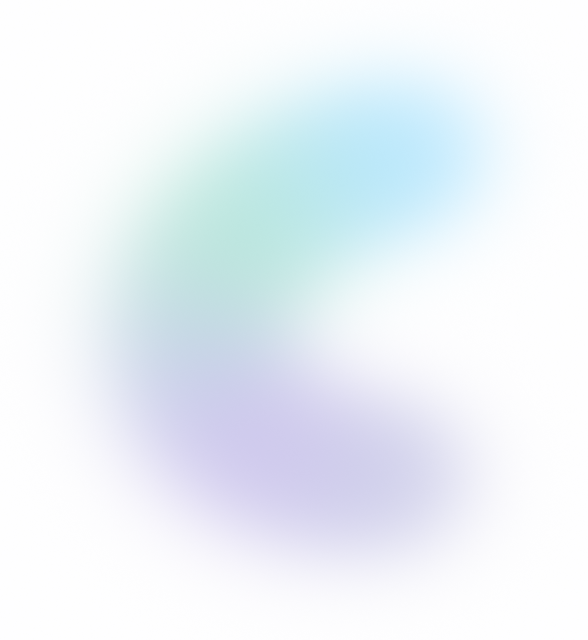
Write a Shadertoy shader that draws this background.

```glsl
// Soft crescent of blue, mint and lavender light glowing on near-white.

#define PAPER      vec3(0.996, 0.996, 0.998)
#define SKY        vec3(0.690, 0.895, 0.995)
#define MINT       vec3(0.700, 0.895, 0.840)
#define LAVENDER   vec3(0.790, 0.755, 0.925)
#define MIST       vec3(0.785, 0.790, 0.905)
#define ASPECT     0.918
#define TIP_BLUR   0.076
#define BELLY_BLUR 0.016
#define STRENGTH   2.0
#define STEPS      48
#define GRAIN      0.004

const float PI = 3.14159;

float hash(vec2 p) {
    return fract(sin(dot(p, vec2(12.9898, 78.233))) * 43758.5453);
}

// Cubic curve from the upper right tip, round the left, to the lower tip
vec2 crescent(float t) {
    const vec2 a = vec2(0.690, 0.766);
    const vec2 b = vec2(0.176, 0.717);
    const vec2 c = vec2(0.176, 0.207);
    const vec2 d = vec2(0.664, 0.260);
    float s = 1.0 - t;
    return s * s * s * a + 3.0 * s * s * t * b + 3.0 * s * t * t * c + t * t * t * d;
}

// Hue along the curve
vec3 crescentColor(float t) {
    vec3 color = mix(SKY, MINT, smoothstep(0.05, 0.28, t));
    color = mix(color, LAVENDER, smoothstep(0.34, 0.66, t));
    return mix(color, MIST, smoothstep(0.72, 1.0, t));
}

void mainImage(out vec4 fragColor, in vec2 fragCoord) {
    vec2 p = fragCoord / iResolution.xy * vec2(ASPECT, 1.0);

    // Gather Gaussian light along the curve, weighted by segment length
    vec3 light = vec3(0.0);
    float density = 0.0;
    vec2 previous = crescent(0.0);
    for (int i = 0; i < STEPS; i++) {
        float t = (float(i) + 0.5) / float(STEPS);
        vec2 next = crescent(float(i + 1) / float(STEPS));
        float blur = TIP_BLUR + BELLY_BLUR * sin(PI * t);
        vec2 offset = (p - 0.5 * (previous + next)) / blur;
        float weight = exp(-0.5 * dot(offset, offset))
                     * length(next - previous) / (blur * sqrt(2.0 * PI));
        light += crescentColor(t) * weight;
        density += weight;
        previous = next;
    }

    // Blend the mean hue over the paper
    float coverage = 1.0 - exp(-STRENGTH * density);
    vec3 color = mix(PAPER, light / max(density, 1e-6), coverage);

    // Fine grain hides banding in the slow gradients
    color += (hash(fragCoord) - 0.5) * GRAIN;
    fragColor = vec4(clamp(color, 0.0, 1.0), 1.0);
}
```
